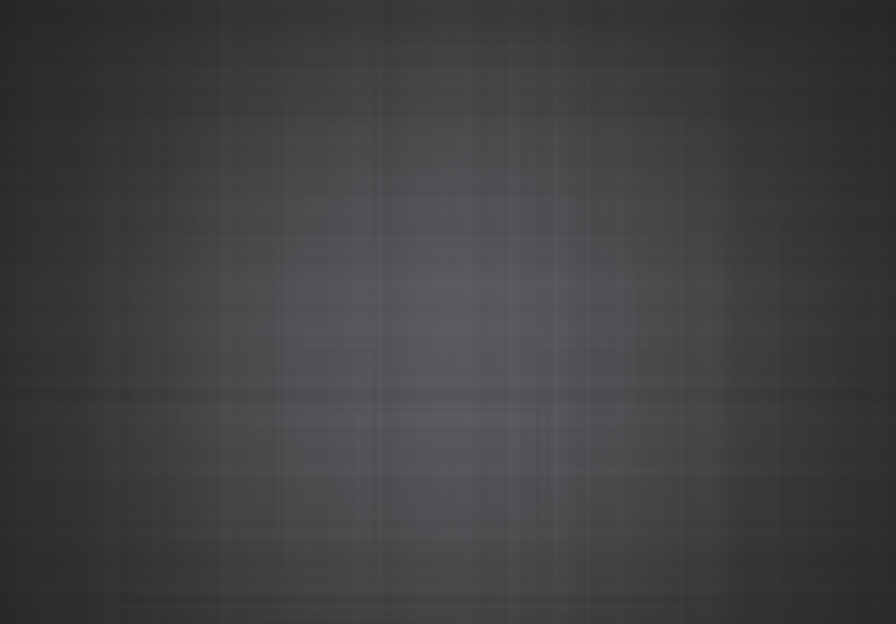
This background is drawn by a WebGL 2 fragment shader. Its source:

```glsl
#version 300 es
precision highp float;
// Dark woven cloth lit by one soft, cool glow just below the middle.
// A Gaussian falloff sets the light; layered 1D noise along each axis
// makes the crossing threads, and a slight 2D variation breaks them up.

uniform vec2 u_resolution;
out vec4 fragColor;

const vec3 SHADOW_COLOR = vec3(0.136, 0.129, 0.122);
const vec3 GLOW_COLOR = vec3(0.350, 0.348, 0.366);
const vec2 GLOW_CENTER = vec2(0.505, 0.445);   // fraction of the canvas
const float GLOW_RADIUS = 0.61;                // in canvas heights
const int THREAD_LAYERS = 4;
const float COARSEST_THREADS = 22.0;           // threads per canvas height
const float THREAD_GROWTH = 2.25;              // density ratio of the layers
const float THREAD_CONTRAST = 0.042;
const float BREAKUP_CELLS = 24.0;
const float BREAKUP_AMOUNT = 0.5;

float hash(float n) {
  return fract(sin(n * 12.9898 + 4.137) * 43758.5453);
}

float hash2(vec2 p) {
  return fract(sin(dot(p, vec2(127.1, 311.7))) * 43758.5453);
}

// Smooth 1D noise from -1 to 1
float lineNoise(float x, float seed) {
  float cell = floor(x);
  float blend = smoothstep(0.0, 1.0, fract(x));
  return mix(hash(cell + seed), hash(cell + 1.0 + seed), blend) * 2.0 - 1.0;
}

// Smooth 2D noise from 0 to 1
float patchNoise(vec2 p) {
  vec2 cell = floor(p);
  vec2 blend = smoothstep(0.0, 1.0, fract(p));
  float low = mix(hash2(cell), hash2(cell + vec2(1.0, 0.0)), blend.x);
  float high = mix(hash2(cell + vec2(0.0, 1.0)), hash2(cell + 1.0), blend.x);
  return mix(low, high, blend.y);
}

// Threads of several widths; layers too fine for the pixel grid fade out
float threads(float x, float pixel, float seed) {
  float sum = 0.0;
  float density = COARSEST_THREADS;
  for (int i = 0; i < THREAD_LAYERS; i++) {
    float visible = 1.0 - smoothstep(0.6, 1.4, density * pixel);
    sum += lineNoise(x * density, seed + 37.0 * float(i)) * visible;
    density *= THREAD_GROWTH;
  }
  return sum * 0.5;
}

void main() {
  float pixel = 1.0 / u_resolution.y;
  vec2 pos = gl_FragCoord.xy * pixel;
  vec2 center = GLOW_CENTER * vec2(u_resolution.x * pixel, 1.0);

  // Soft light with a warm, dark rim
  float radius = length(pos - center) / GLOW_RADIUS;
  float glow = exp(-radius * radius);
  vec3 color = mix(SHADOW_COLOR, GLOW_COLOR, glow);

  // Crossing threads, each fading in and out along its length
  float warp = threads(pos.x, pixel, 11.0);
  float weft = threads(pos.y, pixel, 173.0);
  float warpFade = patchNoise(pos * vec2(BREAKUP_CELLS, 4.0));
  float weftFade = patchNoise(pos * vec2(4.0, BREAKUP_CELLS) + 50.0);
  float weave = warp * mix(1.0, warpFade, BREAKUP_AMOUNT)
              + weft * mix(1.0, weftFade, BREAKUP_AMOUNT);
  color *= 1.0 + THREAD_CONTRAST * weave;

  fragColor = vec4(color, 1.0);
}
```
